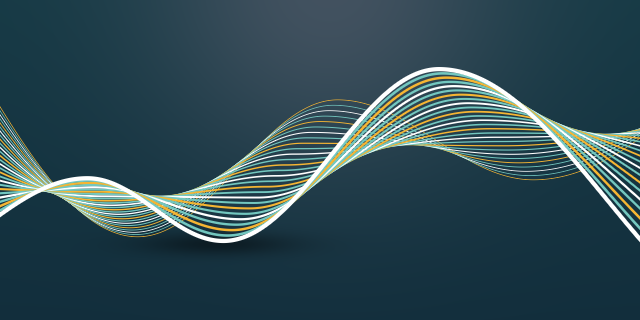
Write a WebGL 2 fragment shader that draws this background.

```glsl
#version 300 es
precision highp float;
// Twisting ribbon of white, teal and amber strands over a dark blue-green gradient.

uniform vec2 u_resolution;
out vec4 fragColor;

// Crests and troughs of the thick front strand and the thin back strand
const vec2 FRONT[5] = vec2[5](vec2(-0.378, 0.138), vec2(0.273, 0.443),
    vec2(0.698, 0.247), vec2(1.372, 0.784), vec2(2.414, -0.023));
const vec2 BACK[5] = vec2[5](vec2(-0.612, 1.375), vec2(0.430, 0.260),
    vec2(1.055, 0.688), vec2(1.667, 0.438), vec2(2.708, 1.0));

// Height and slope at x of the strand blended from front (0) to back (1)
vec2 strand(float x, float blend) {
    vec2 result = vec2(0.0);
    for (int k = 0; k < 4; k++) {
        vec2 a = mix(FRONT[k], BACK[k], blend);
        vec2 b = mix(FRONT[k + 1], BACK[k + 1], blend);
        if (x >= a.x && x < b.x) {
            float angle = 3.14159 * (x - a.x) / (b.x - a.x);
            float height = mix(a.y, b.y, 0.5 - 0.5 * cos(angle));
            float slope = 1.5708 * sin(angle) * (b.y - a.y) / (b.x - a.x);
            result = vec2(height, slope);
        }
    }
    return result;
}

// Colours repeat as white, teal, amber, teal
vec3 strandColor(int i) {
    if (i % 2 == 1) return vec3(0.45, 0.78, 0.75);
    return i % 4 == 0 ? vec3(1.0) : vec3(0.96, 0.71, 0.20);
}

vec3 background(vec2 p) {
    vec3 color = mix(vec3(0.07, 0.18, 0.235), vec3(0.085, 0.225, 0.27), p.y);
    float glow = exp(-1.7 * dot(p - vec2(1.03, 1.05), p - vec2(1.03, 1.05)) / 0.55);
    color = mix(color, vec3(0.26, 0.32, 0.375), glow);
    // Soft shadow below the front trough
    vec2 q = (p - vec2(0.68, 0.237)) / vec2(0.24, 0.035);
    return color * (1.0 - 0.45 * exp(-dot(q, q)));
}

void main() {
    vec2 p = gl_FragCoord.xy / u_resolution * vec2(2.0, 1.0);
    float pixel = 1.0 / u_resolution.y;
    vec3 color = background(p);

    // Strands from back to front, growing thicker
    const int LAST = 26;
    for (int i = LAST; i >= 0; i--) {
        float blend = float(i) / float(LAST);
        vec2 curve = strand(p.x, blend);
        float dist = abs(p.y - curve.x) / sqrt(1.0 + curve.y * curve.y);
        float halfWidth = i == 0 ? 0.0066 : mix(0.0043, 0.001, pow(blend, 0.8));
        float cover = clamp((halfWidth - dist) / pixel + 0.5, 0.0, 1.0);
        color = mix(color, strandColor(i), cover);
    }
    fragColor = vec4(color, 1.0);
}
```
